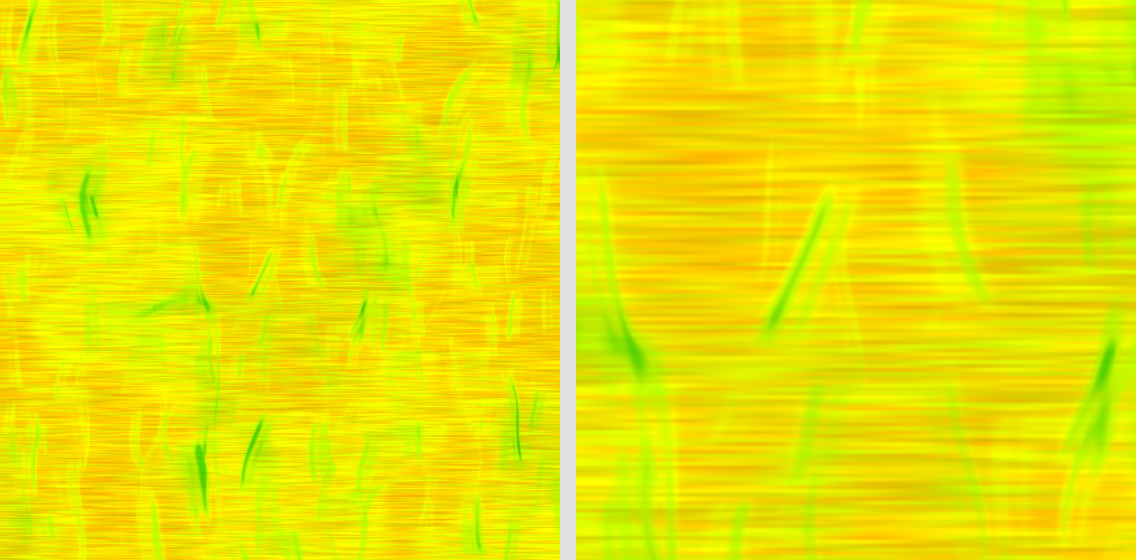
Left, the full canvas; right, a detail of the centre.
This texture is drawn by a Shadertoy shader. Its source:

```glsl
const vec3 ORANGE = vec3(0.97, 0.825, 0.0);
const vec3 YELLOW = vec3(0.955, 0.945, 0.0);
const vec3 LIME = vec3(0.80, 0.98, 0.0);
const vec3 GREEN = vec3(0.36, 0.86, 0.0);
const vec2 STREAK_FINE = vec2(22.0, 430.0);
const vec2 STREAK_COARSE = vec2(15.0, 235.0);
const float STREAK_GREEN = 0.32;
const float STREAK_RED = 0.23;
const vec2 DRIP_GRID = vec2(10.0, 6.5);
const vec2 SCRATCH_GRID = vec2(15.0, 10.0);
const vec2 PATCH_GRID = vec2(5.0, 7.0);
const float DRIP_WIDTH = 0.0058;
const float SCRATCH_WIDTH = 0.0038;
const float WARP = 0.026;

float hash(vec2 p) {
    return fract(sin(dot(p, vec2(127.1, 311.7))) * 43758.5453);
}

vec2 hash2(vec2 p) {
    return vec2(hash(p), hash(p + 37.3));
}

float noise(vec2 p) {
    vec2 i = floor(p), f = fract(p);
    f = f * f * (3.0 - 2.0 * f);
    vec2 e = vec2(1.0, 0.0);
    return mix(mix(hash(i), hash(i + e), f.x),
               mix(hash(i + e.yx), hash(i + 1.0), f.x), f.y);
}

float fbm(vec2 p) {
    float sum = 0.0, gain = 0.53;
    for (int i = 0; i < 4; i++) {
        sum += gain * noise(p);
        p = p * 2.03 + 17.7;
        gain *= 0.5;
    }
    return sum;
}

float bell(float x) {
    return exp(-x * x);
}

// One brushed row, shifted at random so that rows do not line up
float brushRow(float x, float row) {
    x += 40.0 * hash(vec2(row, 9.2));
    float i = floor(x), f = fract(x);
    return mix(hash(vec2(i, row)), hash(vec2(i + 1.0, row)), f * f * (3.0 - 2.0 * f));
}

float brush(vec2 p) {
    float row = floor(p.y);
    return mix(brushRow(p.x, row), brushRow(p.x, row + 1.0), smoothstep(0.0, 1.0, p.y - row));
}

// Signed horizontal brushing
float streaks(vec2 uv, float seed) {
    return 0.65 * brush(uv * STREAK_FINE + seed)
         + 0.35 * brush(uv * STREAK_COARSE + seed * 1.7) - 0.5;
}

// Leaning upright creases: a sharp ridge, a fainter twin and a one-sided smear
float creases(vec2 uv, vec2 grid, float width, float seed) {
    vec2 cell = floor(uv * grid);
    float sum = 0.0;
    for (int j = -1; j <= 1; j++) {
        for (int i = -1; i <= 1; i++) {
            vec2 id = cell + vec2(i, j);
            vec2 shape = hash2(id + seed), style = hash2(id + seed + 71.9);
            vec2 d = uv - (id + 0.5 + 0.8 * (hash2(id + seed + 13.1) - 0.5)) / grid;
            float halfLength = mix(0.22, 0.75, shape.x) / grid.y;
            d.x -= mix(-0.15, 0.5, shape.y * shape.y) * d.y + 0.003 * sin(d.y * 45.0 + 6.28 * style.x);
            float w = width * mix(0.55, 1.4, style.y);
            float side = shape.y > 0.5 ? d.x : -d.x;
            float ridge = bell(d.x / w) + 0.4 * bell((side - 3.2 * w) / w);
            float smear = smoothstep(-w, w, side) * exp(-max(side, 0.0) / (4.0 * w));
            float taper = 1.0 - smoothstep(0.5, 1.0, abs(d.y) / halfLength);
            float strength = mix(0.12, 1.1, style.x * style.x);
            sum += strength * taper * (0.8 * ridge + 0.4 * smear);
        }
    }
    return sum;
}

// Broad stains with a firm top edge, fading downwards
float patches(vec2 uv) {
    vec2 cell = floor(uv * PATCH_GRID);
    float sum = 0.0;
    for (int j = -1; j <= 1; j++) {
        for (int i = -1; i <= 1; i++) {
            vec2 id = cell + vec2(i, j);
            vec2 shape = hash2(id + 5.7);
            vec2 d = uv - (id + 0.5 + 0.7 * (hash2(id + 91.3) - 0.5)) / PATCH_GRID;
            float halfWidth = mix(0.03, 0.12, shape.x);
            float sides = 1.0 - smoothstep(halfWidth * 0.6, halfWidth, abs(d.x));
            float top = 1.0 - smoothstep(-0.008, 0.008, d.y);
            float fade = exp(min(d.y, 0.0) / mix(0.018, 0.05, shape.y));
            sum += shape.y * sides * top * fade;
        }
    }
    return sum;
}

// Long wandering folds along noise contours
float folds(vec2 uv) {
    float level = noise(uv * vec2(8.0, 2.6) + 4.3);
    float mask = smoothstep(0.5, 0.75, noise(uv * vec2(6.0, 5.0) + 53.0));
    return mask * bell((level - 0.5) / 0.024);
}

vec3 stainRamp(float amount) {
    vec3 col = mix(ORANGE, YELLOW, smoothstep(0.0, 0.4, amount));
    col = mix(col, LIME, smoothstep(0.35, 0.8, amount));
    return mix(col, GREEN, smoothstep(0.8, 1.6, amount));
}

void mainImage(out vec4 fragColor, in vec2 fragCoord) {
    vec2 uv = fragCoord / iResolution.xy;
    vec2 bent = uv + WARP * (vec2(noise(uv * 9.0), noise(uv * 9.0 + 31.0)) - 0.5);

    // Stain layers
    float cloud = smoothstep(0.4, 0.76, fbm(bent * vec2(4.2, 4.8) + 8.0));
    float olive = smoothstep(0.52, 0.76, fbm(bent * vec2(6.5, 4.5) + 63.0));
    float marks = creases(bent, DRIP_GRID, DRIP_WIDTH, 2.0)
                + 0.65 * creases(bent, SCRATCH_GRID, SCRATCH_WIDTH, 44.0)
                + 0.5 * folds(bent);
    float amount = 0.03 + 0.36 * cloud + 0.3 * olive + 0.42 * patches(bent) + marks;

    // Brushed grain, worn away on the marks
    float grain = 1.0 - 0.8 * smoothstep(0.1, 0.8, marks);
    vec3 col = stainRamp(amount) - vec3(0.06, 0.06, 0.0) * olive;
    col.g += grain * STREAK_GREEN * streaks(uv, 3.0);
    col.r += grain * STREAK_RED * streaks(uv, 151.0);
    fragColor = vec4(clamp(col, 0.0, 1.0), 1.0);
}
```
